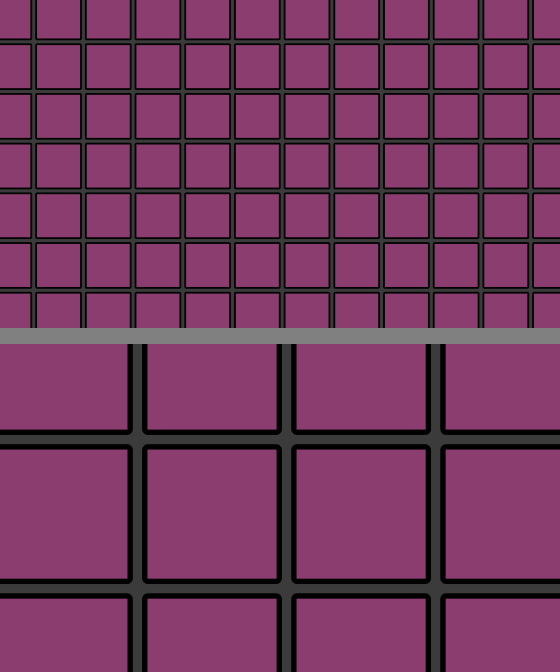
Top, the full canvas; bottom, a detail of the centre.
This pattern is drawn by a Shadertoy shader. Its source:

```glsl
// Square plum tiles with black rims, set in a dark grey grout grid.

#define ROWS 6.6                        // cells per canvas height
#define SHIFT vec2(0.044, 0.459)        // grid crossing from the centre, in cells
#define GROUT_WIDTH 0.062               // grey line, in cells
#define RIM_WIDTH 0.036                 // black border of a tile, in cells
#define CORNER_RADIUS 0.040             // outer rounding of a tile, in cells
#define TILE_COLOR vec3(0.55, 0.24, 0.44)
#define RIM_COLOR vec3(0.0)
#define GROUT_COLOR vec3(0.23)

// Signed distance to a rounded box, negative inside
float roundedBox(vec2 p, vec2 halfSize, float radius) {
    vec2 d = abs(p) - halfSize + radius;
    return length(max(d, 0.0)) + min(max(d.x, d.y), 0.0) - radius;
}

// Share of a pixel that lies inside an edge
float coverage(float dist, float pixel) {
    return clamp(0.5 - dist / pixel, 0.0, 1.0);
}

void mainImage(out vec4 fragColor, in vec2 fragCoord) {
    // Square cells, repeated around their centres
    float pixel = ROWS / iResolution.y;
    vec2 grid = (fragCoord - 0.5 * iResolution.xy) * pixel - SHIFT;
    vec2 cell = fract(grid) - 0.5;

    // Grout, then rim, then tile face
    float tile = roundedBox(cell, vec2(0.5 * (1.0 - GROUT_WIDTH)), CORNER_RADIUS);
    vec3 color = mix(GROUT_COLOR, RIM_COLOR, coverage(tile, pixel));
    color = mix(color, TILE_COLOR, coverage(tile + RIM_WIDTH, pixel));

    fragColor = vec4(color, 1.0);
}
```
